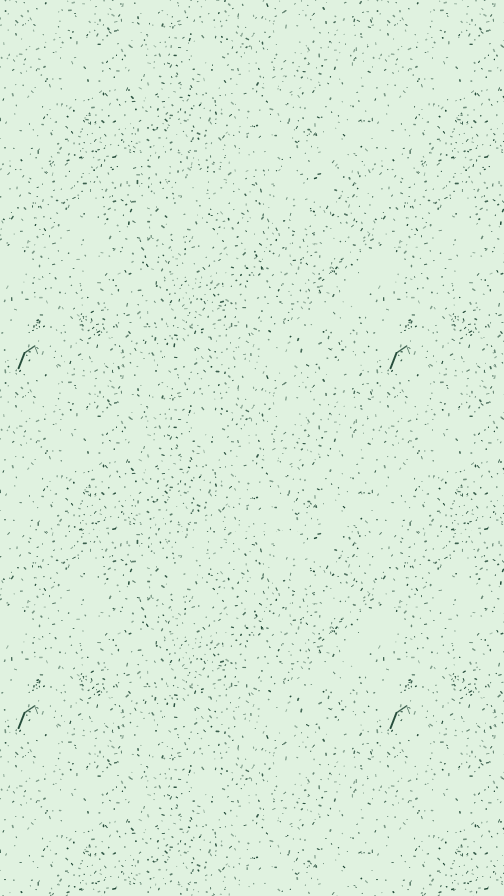
Give the GLSL for this texture, as a WebGL 2 fragment shader.

```glsl
#version 300 es
precision highp float;

uniform vec2 u_resolution;
out vec4 outColor;

const vec3 PAPER = vec3(0.878, 0.949, 0.878);
const vec3 INK = vec3(0.11, 0.27, 0.20);
const float TILE = 0.738;          // repeat size, in canvas widths
const float SEAM_DEPTH = 1.053;    // where the second row is trimmed
const float SEAM_SKIP = 0.024;     // height lost at the trim
const float DUST_CELLS = 64.0;     // cells per tile side
const float CLUMP_CELLS = 108.0;
const float CLUSTER_CELLS = 8.0;
const float CLUSTER_SHARE = 0.36;  // share of cells that hold a cluster
const float DUST_DENSITY = 0.40;
const float CLUMP_DENSITY = 0.75;
const vec2 SPECK_RADIUS = vec2(0.0011, 0.0023);  // in tiles
const float SPECK_LENGTH = 0.0036;
const vec2 FLAKE_START = vec2(0.05, 0.99);
const float FLAKE_LENGTH = 0.044;
const float FLAKE_WIDTH = 0.0026;
const float TAU = 6.2831853;

vec3 hash3(vec2 id, float seed) {
    vec3 q = fract((id.xyx + seed) * vec3(0.1031, 0.1030, 0.0973));
    q += dot(q, q.yxz + 33.33);
    return fract((q.xxy + q.yzz) * q.zyx);
}

// Shortest offset between points on the repeating tile
vec2 wrapOffset(vec2 d) {
    return fract(d + 0.5) - 0.5;
}

float capsule(vec2 d, vec2 dir, float halfLength, float radius) {
    float along = clamp(dot(d, dir), -halfLength, halfLength);
    return length(d - dir * along) - radius;
}

float coverage(float dist, float pixel) {
    return clamp(0.5 - dist / pixel, 0.0, 1.0);
}

// Broad drift between sparse and busy areas
float dustDensity(vec2 t) {
    vec2 a = t * TAU;
    float drift = sin(a.x - 1.6 + 0.8 * sin(a.y))
                + 0.8 * sin(2.0 * a.y + a.x + 0.5)
                + 0.7 * sin(3.0 * a.x - 2.0 * a.y + 2.0)
                + 0.6 * sin(5.0 * a.y + 4.0 * a.x);
    return DUST_DENSITY * (1.0 + 0.28 * drift);
}

// Cellular field of small stretched clusters
float clumpDensity(vec2 t) {
    vec2 cell = floor(t * CLUSTER_CELLS);
    float field = 0.0;
    for (int j = -1; j <= 1; j++)
    for (int i = -1; i <= 1; i++) {
        vec2 id = mod(cell + vec2(i, j), CLUSTER_CELLS);
        vec3 shape = hash3(id, 71.0);
        if (shape.x > CLUSTER_SHARE) continue;
        vec2 center = (id + hash3(id, 19.0).xy) / CLUSTER_CELLS;
        float angle = shape.y * TAU;
        vec2 d = wrapOffset(t - center);
        vec2 axis = vec2(cos(angle), sin(angle));
        vec2 q = vec2(dot(d, axis), 1.6 * dot(d, vec2(-axis.y, axis.x)));
        float radius = mix(0.012, 0.038, shape.z * shape.z);
        field = max(field, 1.0 - smoothstep(0.15, 1.0, length(q) / radius));
    }
    return CLUMP_DENSITY * field;
}

// One jittered grid of short specks; clumped ones are darker
float specks(vec2 t, float cells, bool clumped, float pixel) {
    vec2 cell = floor(t * cells);
    float seed = clumped ? 43.0 : 7.0;
    float ink = 0.0;
    for (int j = -1; j <= 1; j++)
    for (int i = -1; i <= 1; i++) {
        vec2 id = mod(cell + vec2(i, j), cells);
        vec3 place = hash3(id, seed);
        vec2 center = (id + place.xy) / cells;
        float density = clumped ? clumpDensity(center) : dustDensity(center);
        if (place.z > density) continue;
        vec3 shape = hash3(id, seed + 131.0);
        float angle = shape.x * TAU;
        float radius = mix(SPECK_RADIUS.x, SPECK_RADIUS.y, shape.y * shape.y);
        float halfLength = SPECK_LENGTH * shape.z * shape.z;
        float tone = mix(clumped ? 0.65 : 0.35, 1.0, fract(shape.y * 7.0 + shape.z));
        float dist = capsule(wrapOffset(t - center), vec2(cos(angle), sin(angle)),
                             halfLength, radius);
        ink = max(ink, tone * coverage(dist, pixel));
    }
    return ink;
}

// Bent, tapering scratch, once per tile
float flake(vec2 t, float pixel) {
    vec2 start = FLAKE_START;
    float ink = 0.0;
    for (int i = 0; i < 3; i++) {
        float k = float(i);
        float angle = 1.2 - 0.6 * k * k;
        float halfLength = 0.5 * FLAKE_LENGTH * (1.0 - 0.25 * k);
        vec2 dir = vec2(cos(angle), -sin(angle));
        vec2 d = wrapOffset(t - start - dir * halfLength);
        float dist = capsule(d, dir, halfLength, FLAKE_WIDTH * (1.0 - 0.3 * k));
        ink = max(ink, (0.95 - 0.12 * k) * coverage(dist, pixel));
        start += 2.0 * halfLength * dir;
    }
    return ink;
}

void main() {
    // Depth runs down from the top edge
    vec2 p = vec2(gl_FragCoord.x, u_resolution.y - gl_FragCoord.y) / u_resolution.x;
    p.y += SEAM_SKIP * step(SEAM_DEPTH, p.y);
    vec2 t = fract(p / TILE);
    float pixel = 1.0 / (u_resolution.x * TILE);

    float ink = specks(t, DUST_CELLS, false, pixel);
    ink = max(ink, specks(t, CLUMP_CELLS, true, pixel));
    ink = max(ink, flake(t, pixel));
    outColor = vec4(mix(PAPER, INK, ink), 1.0);
}
```
